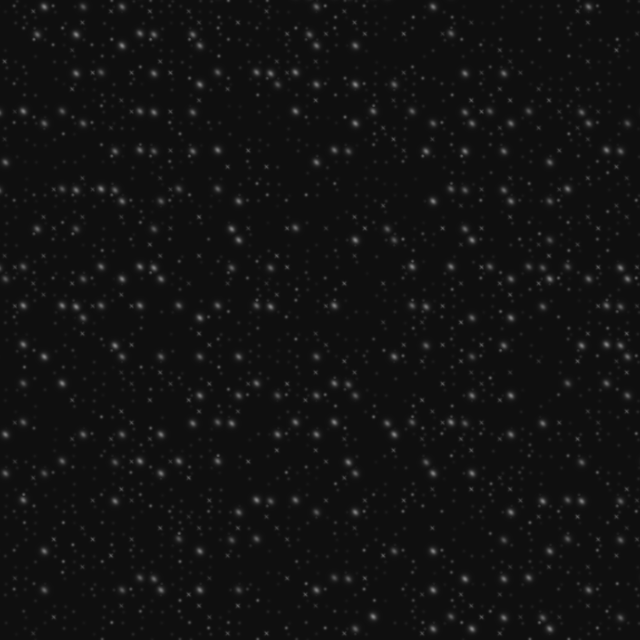
A WebGL 2 fragment shader for this texture:

```glsl
#version 300 es
precision highp float;
// Sparse grey specks on near-black: several copies of one square lattice,
// each shifted and randomly thinned. Large specks have a leaning core and a
// soft halo, medium ones are round or small crosses, and faint ones are dust.

uniform vec2 u_resolution;
out vec4 fragColor;

const vec3  BACKGROUND = vec3(0.06);
const float LATTICE = 16.46;          // cells across the canvas
const int   LARGE_LAYERS = 3;
const int   MEDIUM_LAYERS = 7;
const int   FAINT_LAYERS = 12;

// Per kind: chance of a speck, lowest and highest glow, radius in cells
const vec4 LARGE  = vec4(0.27, 0.27, 0.46, 0.046);
const vec4 MEDIUM = vec4(0.36, 0.13, 0.31, 0.030);
const vec4 FAINT  = vec4(0.46, 0.03, 0.11, 0.030);

const float LEAN = 1.2;               // stretch of large cores
const float HALO_SIZE = 1.75;         // halo radius against the core
const float HALO_GLOW = 0.32;         // halo share of the glow
const vec2  CROSS_ARM = vec2(1.4, 0.75);
const vec2  SHIFT_STEP = vec2(0.7549, 0.5698);
const vec2  SHIFT_START = vec2(0.10, 0.60);
const vec2  LARGE_SHIFT[3] = vec2[3](
    vec2(0.60, 0.60), vec2(0.96, 0.57), vec2(0.14, 0.285));

// Two random values per lattice cell and layer, by integer mixing
vec2 hash2(vec2 cell, int layer) {
    uvec3 v = uvec3(uint(int(cell.x) + 64), uint(int(cell.y) + 64),
                    uint(layer + 11));
    v = v * 1664525u + 12345u;
    for (int i = 0; i < 2; i++) {
        v.x += v.y * v.z;
        v.y += v.z * v.x;
        v.z += v.x * v.y;
        v ^= v >> 16u;
    }
    return vec2(v.xy & 65535u) / 65536.0;
}

float gaussian(vec2 offset, vec2 radius) {
    vec2 q = offset / radius;
    return exp(-0.5 * dot(q, q));
}

// Glow of one shifted lattice; stretch shapes each speck along the diagonals
float speckLayer(vec2 p, vec2 shift, int layer, vec4 kind,
                 vec2 stretch, bool crossed, float halo, float pixel) {
    vec2 local = p - shift;
    vec2 cell = floor(local + 0.5);
    vec2 rnd = hash2(cell, layer);
    if (rnd.x > kind.x) return 0.0;

    vec2 d = local - cell;
    vec2 diagonal = vec2(d.x - d.y, d.x + d.y) * 0.7071;
    vec2 radius = max(kind.w * stretch, vec2(0.5 * pixel));
    float shape = gaussian(diagonal, radius);
    if (crossed) shape = max(shape, 0.8 * gaussian(diagonal, radius.yx));
    shape = mix(shape, gaussian(d, vec2(kind.w * HALO_SIZE)), halo);
    return mix(kind.y, kind.z, rnd.y) * shape;
}

void main() {
    float side = min(u_resolution.x, u_resolution.y);
    vec2 p = gl_FragCoord.xy / side * LATTICE;
    float pixel = LATTICE / side;
    float glow = 0.0;

    // Large leaning specks in shared rows
    for (int i = 0; i < LARGE_LAYERS; i++) {
        glow = max(glow, speckLayer(p, LARGE_SHIFT[i], i, LARGE,
            vec2(LEAN, 1.0 / LEAN), false, HALO_GLOW, pixel));
    }

    // Medium specks, then faint dust
    for (int i = 0; i < MEDIUM_LAYERS + FAINT_LAYERS; i++) {
        bool medium = i < MEDIUM_LAYERS;
        bool crossed = medium && i % 3 == 0;
        vec4 kind = medium ? MEDIUM : FAINT;
        vec2 stretch = crossed ? CROSS_ARM : vec2(1.0);
        vec2 shift = fract(SHIFT_START + float(i + 1) * SHIFT_STEP);
        glow = max(glow, speckLayer(p, shift, LARGE_LAYERS + i, kind,
            stretch, crossed, 0.0, pixel));
    }

    fragColor = vec4(BACKGROUND + glow, 1.0);
}
```
